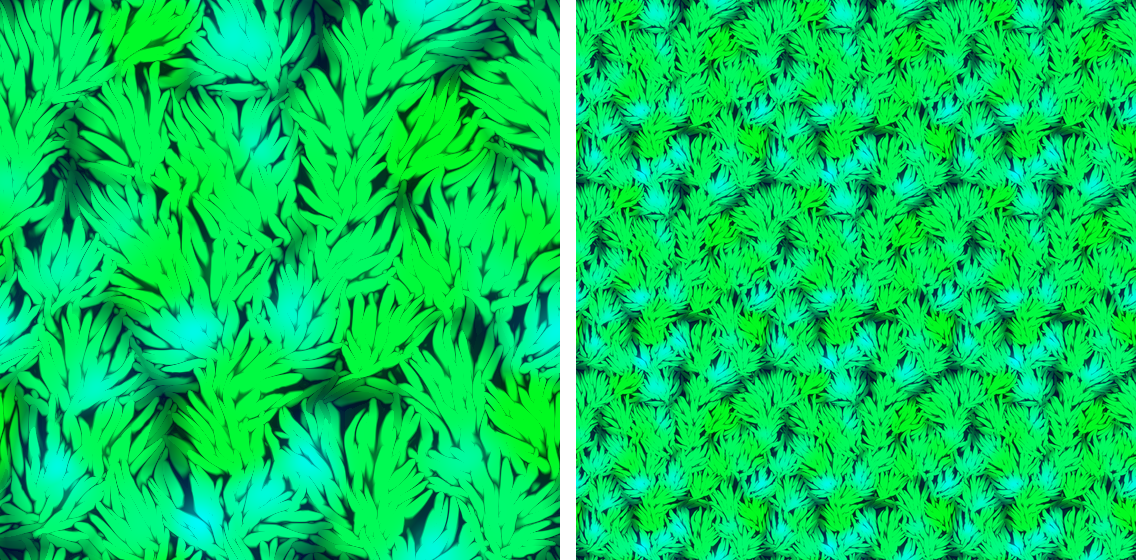
Left, the tile; right, the same tile 3 across and 3 down.
Give the GLSL for this texture, as a WebGL 2 fragment shader.

```glsl
#version 300 es
precision highp float;
// Dense glowing fur: soft lance-like blades fan upward out of scattered tufts.
// Blades are stretched cellular noise, each cell turned along a blended tuft
// direction; tufts also set the hue, the bright cores and the dark hollows.

uniform vec2 u_resolution;
out vec4 fragColor;

const float TUFTS = 7.0;    // tufts per side
const float BLADES = 30.0;  // blades per side
const float TAU = 6.2831853;

// Random pair for a grid cell, wrapping after a whole period
vec2 hash2(vec2 cell, float period) {
    cell = mod(cell, period);
    vec2 k = vec2(dot(cell, vec2(127.1, 311.7)), dot(cell, vec2(269.5, 183.3)));
    return fract(sin(k + 1.7) * 43758.545);
}

// xy: growth direction, z: distance to the nearest tuft core, w: hue
vec4 tuftField(vec2 p) {
    vec2 g = p * TUFTS;
    vec2 dir = vec2(0.0);
    float nearest = 9.0, hue = 0.0, total = 0.0;
    for (int j = -1; j <= 1; j++) {
        for (int i = -1; i <= 1; i++) {
            vec2 cell = floor(g) + vec2(i, j);
            vec2 h = hash2(cell, TUFTS);
            vec2 d = g - cell - 0.04 - 0.92 * h;
            float dist2 = dot(d, d);
            float weight = exp(-8.0 * dist2);
            vec2 lean = vec2(1.1 * (fract(h.x * 13.0 + h.y * 5.0) - 0.5), 0.5);
            nearest = min(nearest, dist2);
            dir += weight * (d + lean);
            hue += weight * fract(h.x * 7.0 + h.y * 11.0);
            total += weight;
        }
    }
    return vec4(normalize(dir + 1e-9), sqrt(nearest), hue / total);
}

void main() {
    vec2 p = gl_FragCoord.xy / u_resolution;

    // Gentle wave so that the blades curl
    p += 0.007 * sin(TAU * (vec2(4.0, 3.0) * p.yx + vec2(2.0, -3.0) * p + vec2(0.1, 0.6)));
    p += 0.0025 * sin(TAU * (vec2(11.0, 9.0) * p.yx + vec2(-5.0, 4.0) * p));

    // Nearest two blades in a stretched, tapering metric
    vec2 g = p * BLADES;
    float first = 9.0, second = 9.0, bladeDepth = 0.0;
    for (int j = -3; j <= 3; j++) {
        for (int i = -3; i <= 3; i++) {
            vec2 cell = floor(g) + vec2(i, j);
            vec2 h = hash2(cell, BLADES);
            vec2 center = cell + h;
            vec4 tuft = tuftField(center / BLADES);
            vec2 dir = normalize(tuft.xy + 0.5 * (h.yx - 0.5));
            vec2 d = g - center;
            float along = dot(d, dir);
            float across = dot(d, vec2(dir.y, -dir.x));
            across += 0.22 * (fract(h.x * 17.0) - 0.5) * along * along;
            float dist = length(vec2(across * (2.1 + 0.45 * along), 0.38 * along));
            if (dist < first) {
                second = first;
                first = dist;
                bladeDepth = tuft.z;
            } else {
                second = min(second, dist);
            }
        }
    }

    // Wedge-shaped gaps open where blades stand apart, and close at the cores
    vec4 tuft = tuftField(p);
    float core = exp(-9.0 * tuft.z * tuft.z);
    float depth = mix(tuft.z, bladeDepth, 0.45);
    float spread = first * first / second - 0.14 * core;
    float body = 1.0 - smoothstep(0.24, 0.68, spread);
    float gapDepth = mix(0.5, 0.8, smoothstep(0.1, 0.5, tuft.z));
    float hollow = smoothstep(0.48, 0.98, depth);
    float light = mix(1.0 - gapDepth, 1.06, body) * (1.0 - 0.75 * hollow);
    light = min(light, 0.98);

    // Green carries the light, blue follows the hue and glows in some cores
    float blue = 0.13 + 0.46 * tuft.w + 0.42 * core * smoothstep(0.55, 0.95, tuft.w);
    blue *= 0.45 + 0.55 * light * light;
    fragColor = vec4(0.0, light, blue, 1.0);
}
```
